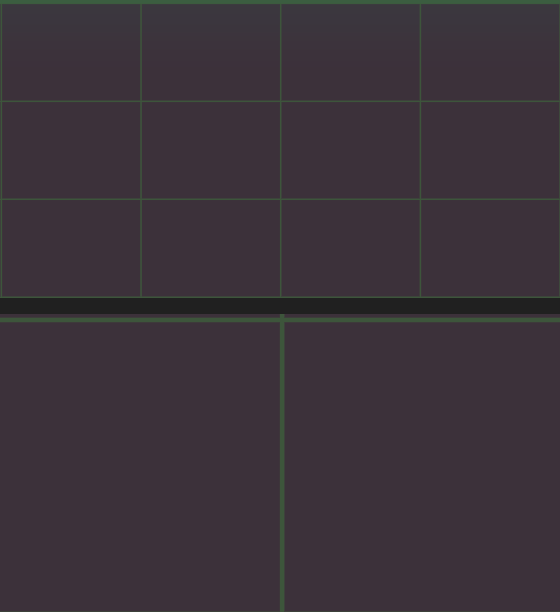
Top: the whole. Bottom: its middle third, enlarged.
This pattern is drawn by a WebGL 1 fragment shader. Its source:

```glsl
precision highp float;

uniform vec2 u_resolution;

// Lengths are fractions of the canvas height
#define CELL_PITCH vec2(0.46875, 0.3287)
#define GRID_ORIGIN vec2(0.0045, 0.0026)
#define LINE_WIDTH 0.0051
#define BAND_HEIGHT 0.0123
#define GLOW_DEPTH 0.25
#define PANEL_COLOR vec3(0.237, 0.192, 0.229)
#define GLOW_COLOR vec3(0.231, 0.216, 0.245)
#define LINE_COLOR vec3(0.240, 0.335, 0.230)
#define BAND_COLOR vec3(0.232, 0.365, 0.250)

// Coverage of a signed distance, smoothed over one pixel
float coverage(float signedDistance, float pixel) {
    return clamp(0.5 - signedDistance / pixel, 0.0, 1.0);
}

// Distance on each axis to the nearest grid line
vec2 gridDistance(vec2 p) {
    vec2 cell = (p - GRID_ORIGIN) / CELL_PITCH;
    return abs(fract(cell + 0.5) - 0.5) * CELL_PITCH;
}

void main() {
    float pixel = 1.0 / u_resolution.y;
    vec2 p = gl_FragCoord.xy * pixel;
    float depth = 1.0 - p.y;

    // Panels with a faint cool glow below the top edge
    float glow = 1.0 - smoothstep(0.0, GLOW_DEPTH, depth);
    vec3 color = mix(PANEL_COLOR, GLOW_COLOR, glow);

    // Thin grid lines
    vec2 lineDistance = gridDistance(p) - 0.5 * LINE_WIDTH;
    float grid = coverage(min(lineDistance.x, lineDistance.y), pixel);
    color = mix(color, LINE_COLOR, grid);

    // Wider band along the top
    color = mix(color, BAND_COLOR, coverage(depth - BAND_HEIGHT, pixel));

    gl_FragColor = vec4(color, 1.0);
}
```
